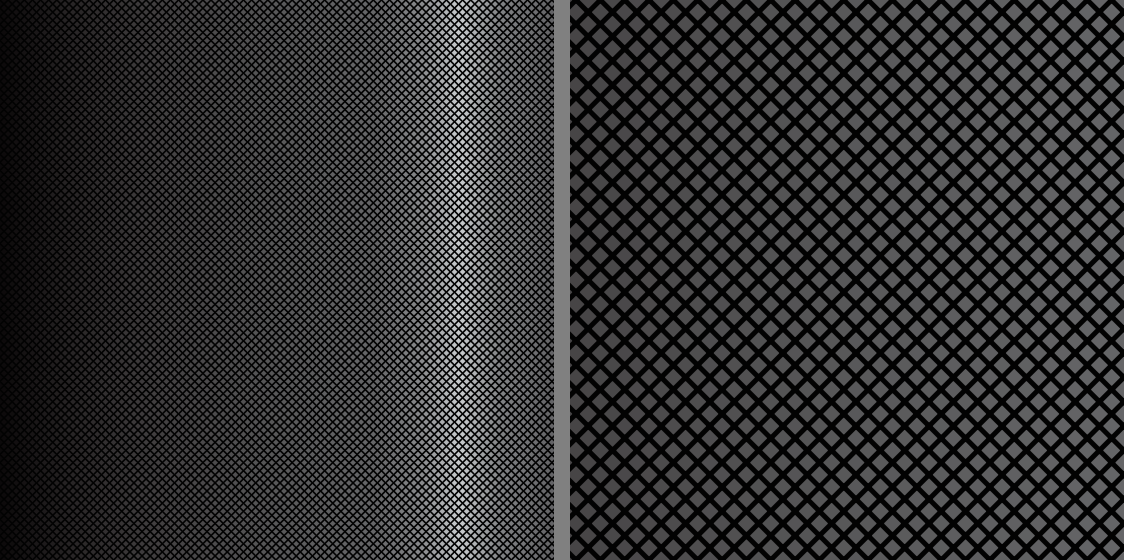
Left: the whole. Right: its middle third, enlarged.
Give the GLSL for this pattern, as a WebGL 2 fragment shader.

```glsl
#version 300 es
precision highp float;
// Black metal mesh: a diagonal lattice of small diamonds on near-black.
// Each diamond takes one flat tone from a horizontal gradient that rises
// slowly from the dark left side to a narrow vertical sheen on the right.

uniform vec2 u_resolution;
out vec4 outColor;

const float ROWS = 69.0;           // diamond repeats per canvas height
const float HALF_SIDE = 0.355;     // half side of a diamond, in lattice cells
const float CORNER_RADIUS = 0.05;  // rounding, in lattice cells
const float EDGE_SOFTNESS = 0.65;  // half width of the smoothed edge, in pixels
const vec3 GAP_COLOR = vec3(0.008);

// Sheen gradient stops: red, green, blue, position across the width.
const int STOP_COUNT = 9;
const vec4 STOPS[STOP_COUNT] = vec4[](
    vec4(0.045, 0.035, 0.038, 0.00),
    vec4(0.155, 0.143, 0.146, 0.13),
    vec4(0.255, 0.245, 0.250, 0.28),
    vec4(0.345, 0.345, 0.350, 0.50),
    vec4(0.400, 0.402, 0.410, 0.68),
    vec4(0.530, 0.535, 0.545, 0.76),
    vec4(0.790, 0.800, 0.810, 0.83),
    vec4(0.510, 0.515, 0.525, 0.90),
    vec4(0.385, 0.385, 0.395, 1.00));

// Piecewise linear blend through the stops.
vec3 sheen(float x) {
    vec3 color = STOPS[0].rgb;
    for (int i = 1; i < STOP_COUNT; i++) {
        float t = (x - STOPS[i - 1].w) / (STOPS[i].w - STOPS[i - 1].w);
        color = mix(color, STOPS[i].rgb, clamp(t, 0.0, 1.0));
    }
    return color;
}

float roundedBox(vec2 p, float halfSide, float radius) {
    vec2 d = abs(p) - (halfSide - radius);
    return length(max(d, 0.0)) + min(max(d.x, d.y), 0.0) - radius;
}

void main() {
    // Turn the grid by 45 degrees so that square cells become diamonds.
    vec2 p = gl_FragCoord.xy / u_resolution.y * ROWS;
    vec2 lattice = vec2(p.x + p.y, p.x - p.y);
    vec2 cell = floor(lattice) + 0.5;

    // Smoothed coverage of the diamond.
    float pixel = sqrt(2.0) * ROWS / u_resolution.y;
    float dist = roundedBox(lattice - cell, HALF_SIDE, CORNER_RADIUS);
    float soft = EDGE_SOFTNESS * pixel;
    float coverage = 1.0 - smoothstep(-soft, soft, dist);

    // Tone sampled at the diamond's centre.
    float centreX = 0.5 * (cell.x + cell.y) / ROWS;
    float across = centreX * u_resolution.y / u_resolution.x;
    outColor = vec4(mix(GAP_COLOR, sheen(across), coverage), 1.0);
}
```
